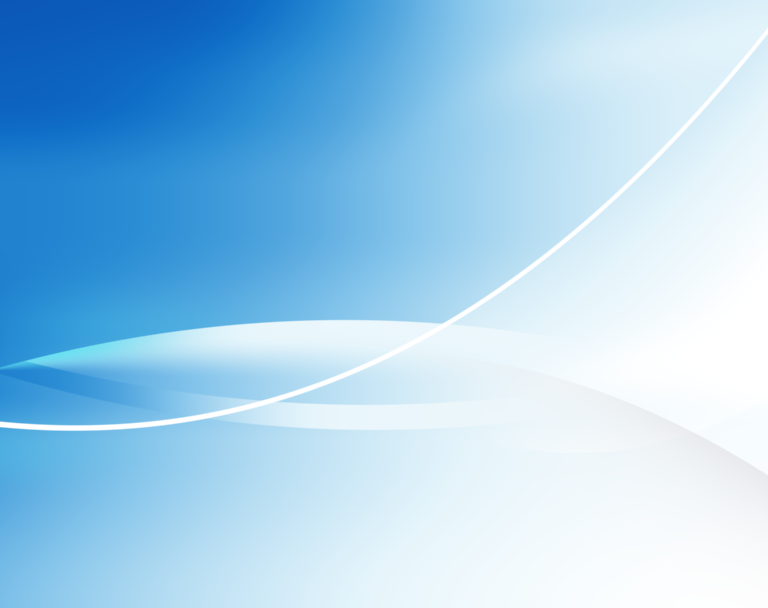
Give the GLSL for this background, as a Shadertoy shader.

```glsl
// Soft blue-to-white abstract backdrop with a glassy lens and a sweeping white line.
// A scalar tone field is blended from horizontal profiles and mapped to a blue ramp;
// parabolic edges then cut out the lens, the shaded arc and the bright curve.

const vec3 CYAN = vec3(0.38, 0.90, 0.95);
const vec3 WHITE = vec3(1.0);
const vec3 SHADE = vec3(0.895, 0.90, 0.915);

// Blue ramp: 0 is deep blue, 7 is white.
vec3 blueRamp(float tone) {
    vec3 stops[8] = vec3[8](
        vec3(0.04, 0.34, 0.72), vec3(0.06, 0.43, 0.78),
        vec3(0.16, 0.55, 0.83), vec3(0.32, 0.65, 0.87),
        vec3(0.52, 0.77, 0.92), vec3(0.72, 0.87, 0.95),
        vec3(0.90, 0.96, 0.985), vec3(1.0));
    float t = clamp(tone, 0.0, 6.999);
    int i = int(t);
    return mix(stops[i], stops[i + 1], t - float(i));
}

float parabola(float x, vec2 apex, float bend) {
    float d = x - apex.x;
    return apex.y + bend * d * d;
}

// Gaussian falloff around a centre, with separate radii.
float glow(vec2 p, vec2 centre, vec2 radius) {
    vec2 q = (p - centre) / radius;
    return exp(-dot(q, q));
}

float easeOut(float x) {
    return 1.0 - pow(max(1.0 - x, 0.0), 1.8);
}

// Height of the white line.
float sweepHeight(float x) {
    float d = x - 0.098;
    return 0.296 + d * d * (0.65 + 0.17 * d);
}

// Sky above the lens, with slanted streaks of light.
float skyTone(vec2 p) {
    float top = 0.9 * p.x + 4.7 * smoothstep(0.2, 0.8, p.x);
    float high = 0.5 + 5.3 * smoothstep(0.0, 0.95, p.x);
    float middle = 1.7 + 4.2 * smoothstep(0.0, 1.0, p.x);
    float low = 1.5 + 5.7 * p.x;
    float tone = mix(low, middle, smoothstep(0.46, 0.63, p.y));
    tone = mix(tone, high, smoothstep(0.69, 0.85, p.y));
    tone = mix(tone, top, smoothstep(0.82, 1.02, p.y));
    float streak = p.y - parabola(p.x, vec2(1.0, 0.95), -0.75);
    tone += 0.3 * exp(-pow(streak / 0.06, 2.0)) * smoothstep(0.4, 0.75, p.x);
    return tone - 0.2 * glow(p, vec2(0.78, 0.98), vec2(0.14, 0.05));
}

// Pale ground below the lens.
float groundTone(vec2 p) {
    float rise = easeOut(p.x);
    float upper = 2.0 + 4.6 * rise;
    float middle = 2.8 + 3.9 * rise;
    float bottom = 3.8 + 3.2 * rise;
    float tone = mix(bottom, middle, smoothstep(0.0, 0.27, p.y));
    return mix(tone, upper, smoothstep(0.27, 0.36, p.y));
}

// Lens body: v runs from 0 at the top rim to 1 at the lower rim.
vec3 lensColor(float x, float v, float lowerLayer) {
    float rim = 4.0 + 2.0 * smoothstep(0.0, 0.35, x) + 0.4 * x;
    float core = 2.0 + 4.8 * easeOut(x);
    float base = 1.6 + 4.7 * smoothstep(0.0, 0.45, x);
    float tone = mix(rim, core, smoothstep(0.1, 0.58, v));
    tone = mix(tone, base, lowerLayer * 0.85);
    float tint = exp(-pow((x - 0.08) / 0.12, 2.0)) * (1.0 - smoothstep(0.0, 0.5, v));
    return mix(blueRamp(tone), CYAN, 0.8 * tint);
}

void mainImage(out vec4 fragColor, in vec2 fragCoord) {
    vec2 p = fragCoord / iResolution.xy;
    float aspect = iResolution.x / iResolution.y;
    float soft = 1.0 / iResolution.y;
    float line = sweepHeight(p.x);
    float depth = line - p.y;

    // Backdrop, paler under the white line.
    float ground = groundTone(p);
    float pale = 5.6 + 3.5 * max(depth, 0.0);
    float under = mix(ground, pale, smoothstep(0.3, 0.43, p.y));
    float above = mix(ground, skyTone(p), smoothstep(0.37, 0.46, p.y));
    vec3 color = blueRamp(mix(above, under, smoothstep(-soft, soft, depth)));
    color = mix(color, CYAN, 0.2 * glow(p, vec2(0.15, 0.46), vec2(0.18, 0.06)));
    color = mix(color, CYAN, 0.2 * glow(p, vec2(0.0, 0.26), vec2(0.14, 0.05)));

    // Glass lens between two opposed parabolas.
    float topRim = parabola(p.x, vec2(0.449, 0.4737), -0.388);
    float lowRim = parabola(p.x, vec2(0.488, 0.2928), 0.388);
    float innerRim = parabola(p.x, vec2(0.48, 0.334), 0.36);
    float inside = smoothstep(-soft, soft, topRim - p.y) * smoothstep(-soft, soft, p.y - lowRim);
    float v = clamp((topRim - p.y) / max(topRim - lowRim, 0.001), 0.0, 1.0);
    float lowerLayer = smoothstep(-soft, soft, innerRim - p.y);
    vec3 glass = lensColor(p.x, v, lowerLayer);
    color = mix(color, glass, inside * (1.0 - smoothstep(0.62, 0.86, p.x)));

    // Small bright bowl and broad white glow on the right.
    float bowl = p.y - parabola(p.x, vec2(0.75, 0.255), 1.45);
    float bowlMask = smoothstep(-soft, soft, bowl) * exp(-max(bowl, 0.0) / 0.05);
    color = mix(color, WHITE, 0.45 * bowlMask * smoothstep(0.62, 0.75, p.x));
    float band = p.y - parabola(p.x, vec2(0.6, 0.365), 0.6);
    color = mix(color, WHITE, 0.85 * exp(-pow(band / 0.05, 2.0)) * smoothstep(0.6, 0.92, p.x));

    // Grey arc that fades away below its upper edge.
    float arc = parabola(p.x, vec2(0.495, 0.421), -0.795) - p.y;
    float arcMask = smoothstep(-soft, soft, arc) * exp(-max(arc, 0.0) / 0.09);
    color = mix(color, SHADE, arcMask * mix(0.2, 0.85, smoothstep(0.6, 1.0, p.x)) * smoothstep(0.48, 0.62, p.x));

    // Sweeping white line of even thickness.
    float slope = (sweepHeight(p.x + 0.001) - line) / (0.001 * aspect);
    float distanceToLine = abs(depth) / sqrt(1.0 + slope * slope);
    float halfWidth = mix(0.0046, 0.0032, p.x);
    color = mix(color, WHITE, 1.0 - smoothstep(halfWidth - soft, halfWidth + soft, distanceToLine));

    fragColor = vec4(color, 1.0);
}
```
